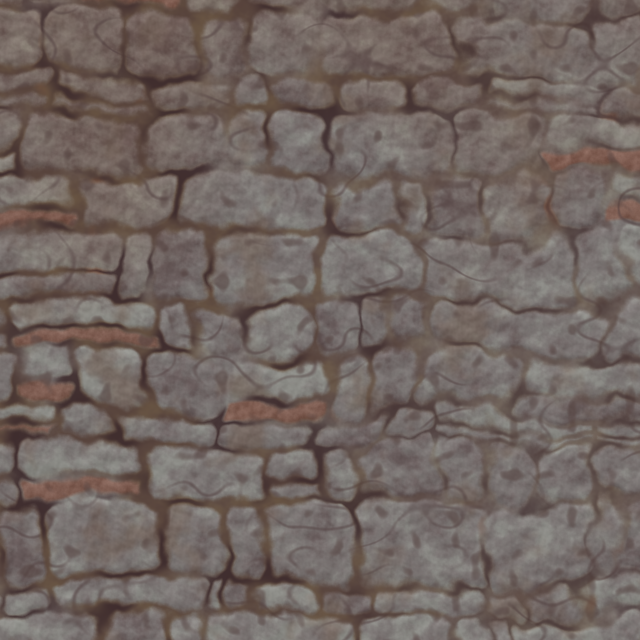
This texture is drawn by a three.js fragment shader. Its source:

```glsl
// Weathered rubble stone wall with earthy joints and a few brick slips
varying vec2 vUv;

float hash(vec2 p) {
  vec3 q = fract(p.xyx * 0.1031);
  q += dot(q, q.yzx + 33.33);
  return fract((q.x + q.y) * q.z);
}

vec2 gradient(vec2 cell) {
  float angle = 6.2832 * hash(cell + 17.0);
  return vec2(cos(angle), sin(angle));
}

// Gradient noise, roughly -0.7 to 0.7
float noise(vec2 p) {
  vec2 i = floor(p), f = fract(p);
  vec2 u = f * f * f * (f * (f * 6.0 - 15.0) + 10.0);
  vec2 e = vec2(1.0, 0.0);
  float low = mix(dot(gradient(i), f), dot(gradient(i + e), f - e), u.x);
  float high = mix(dot(gradient(i + e.yx), f - e.yx), dot(gradient(i + 1.0), f - 1.0), u.x);
  return mix(low, high, u.y);
}

float fbm(vec2 p) {
  float sum = 0.0, amp = 0.6;
  for (int k = 0; k < 4; k++) {
    sum += amp * noise(p);
    p = mat2(1.6, 1.2, -1.2, 1.6) * p + 7.3;
    amp *= 0.55;
  }
  return sum;
}

float rowEdge(float row) { return row + 0.6 * hash(vec2(row, 3.0)); }
float columnEdge(float col, float row) { return col + 0.65 * hash(vec2(col, row + 40.0)); }

// Irregular courses: x = depth inside stone, y = height in stone (-1..1), z = id, w = brick
vec4 stoneAt(vec2 p) {
  vec2 scale = vec2(6.0, 11.5);
  vec2 g = p * scale + 20.0;
  float row = floor(g.y);
  if (g.y < rowEdge(row)) row -= 1.0;
  g.x += 5.0 * hash(vec2(row, 9.0));
  float col = floor(g.x);
  if (g.x < columnEdge(col, row)) col -= 1.0;
  vec2 lo = vec2(columnEdge(col, row), rowEdge(row));
  vec2 hi = vec2(columnEdge(col + 1.0, row), rowEdge(row + 1.0));

  // Some stones split into a thin slab and a block, or into two short blocks
  float id = hash(vec2(col, row)), brick = 0.0;
  if (id > 0.72) {
    float cut = mix(lo.y, hi.y, 0.38);
    if (g.y < cut) { hi.y = cut; brick = step(0.87, id); id = fract(id * 7.0); }
    else lo.y = cut;
  } else if (id < 0.4) {
    float cut = mix(lo.x, hi.x, 0.3 + id);
    if (g.x < cut) { hi.x = cut; id = fract(id * 9.0 + 0.4); }
    else lo.x = cut;
  }

  vec2 halfSize = 0.5 * (hi - lo) / scale;
  vec2 local = (g - 0.5 * (lo + hi)) / scale;
  float radius = min(0.022, 0.7 * min(halfSize.x, halfSize.y));
  vec2 q = abs(local) - halfSize + radius;
  float depth = radius - length(max(q, 0.0)) - min(max(q.x, q.y), 0.0);
  return vec4(max(depth, 0.0), local.y / halfSize.y, id, brick);
}

void main() {
  vec2 uv = vUv;
  float rubble = smoothstep(0.4, 0.8, uv.x + 0.25 * noise(uv * 4.0));

  // Bent courses and ragged outlines, looser toward the right
  vec2 p = uv + (0.035 + 0.02 * rubble) * vec2(noise(uv * 5.0 + 3.0), noise(uv * 4.0 + 31.0));
  p += (0.012 + 0.014 * rubble) * vec2(noise(uv * 19.0), noise(uv * 19.0 + 50.0));
  p += 0.006 * vec2(noise(uv * 48.0 + 8.0), noise(uv * 48.0 + 70.0));
  vec4 stone = stoneAt(p);
  float body = smoothstep(0.0, 0.009, stone.x);

  // Mottled stone face, warmer toward the top
  float mottle = fbm(uv * vec2(17.0, 21.0));
  float grain = fbm(uv * 48.0 + 11.0);
  float warmth = smoothstep(0.45, 1.0, uv.y - 0.15 * uv.x + 0.5 * noise(uv * 3.0 + 60.0));
  float tone = 0.6 + 0.9 * mottle + 0.45 * grain + 0.5 * body * (stone.z - 0.5) - 0.15 * warmth;
  vec3 color = mix(vec3(0.40, 0.35, 0.35), vec3(0.475, 0.45, 0.445), smoothstep(0.0, 0.6, tone));
  color = mix(color, vec3(0.55, 0.55, 0.53), smoothstep(0.5, 1.1, tone));
  color = mix(color, color * vec3(1.0, 0.92, 0.86), 0.8 * warmth);
  float stain = smoothstep(0.05, 0.4, fbm(uv * 9.0 + 23.0));
  color = mix(color, vec3(0.44, 0.37, 0.33), 0.6 * stain);
  vec3 brickRed = vec3(0.50, 0.35, 0.30) + 0.12 * grain;
  color = mix(color, brickRed, 0.85 * stone.w * body);

  // Relief lit from above: surface bumps, bright top rims, shaded undersides
  vec2 toLight = vec2(-0.003, 0.006);
  color += 0.13 * (fbm(uv * 26.0) - fbm((uv + toLight) * 26.0));
  float rim = body * (1.0 - smoothstep(0.008, 0.024, stone.x));
  color += 0.045 * rim * stone.y;

  // Fine cracks and pits
  float crack = 1.0 - smoothstep(0.0, 0.07, abs(noise(uv * vec2(13.0, 17.0) + 5.0)));
  crack *= smoothstep(0.0, 0.3, noise(uv * 8.0 + 90.0));
  color = mix(color, vec3(0.32, 0.25, 0.25), 0.5 * crack);
  color = mix(color, vec3(0.33, 0.26, 0.25), 0.55 * smoothstep(0.25, 0.5, noise(uv * 33.0 + 15.0)));

  // Earthy joints, partly smeared over on the right, with dark hollows
  float wear = 0.005 * noise(uv * 11.0 + 44.0) + 0.004 * grain;
  float joint = 1.0 - smoothstep(0.001, 0.012, stone.x + wear);
  joint *= mix(1.0, 0.55, rubble) * smoothstep(-0.5, 0.05, noise(uv * 7.0 + 77.0));
  vec3 earth = mix(vec3(0.34, 0.26, 0.23), vec3(0.40, 0.32, 0.25), smoothstep(-0.3, 0.4, mottle));
  earth = mix(earth, vec3(0.52, 0.31, 0.20), smoothstep(0.38, 0.55, noise(uv * 10.0 + 120.0)));
  color = mix(color, earth, 0.95 * joint);
  float hollow = 1.0 - smoothstep(0.0, 0.007, stone.x + 0.5 * wear);
  hollow *= smoothstep(-0.1, 0.3, noise(uv * 13.0 + 140.0));
  color = mix(color, vec3(0.23, 0.16, 0.17), 0.85 * hollow * mix(1.0, 0.6, rubble));

  gl_FragColor = vec4(color, 1.0);
}
```
